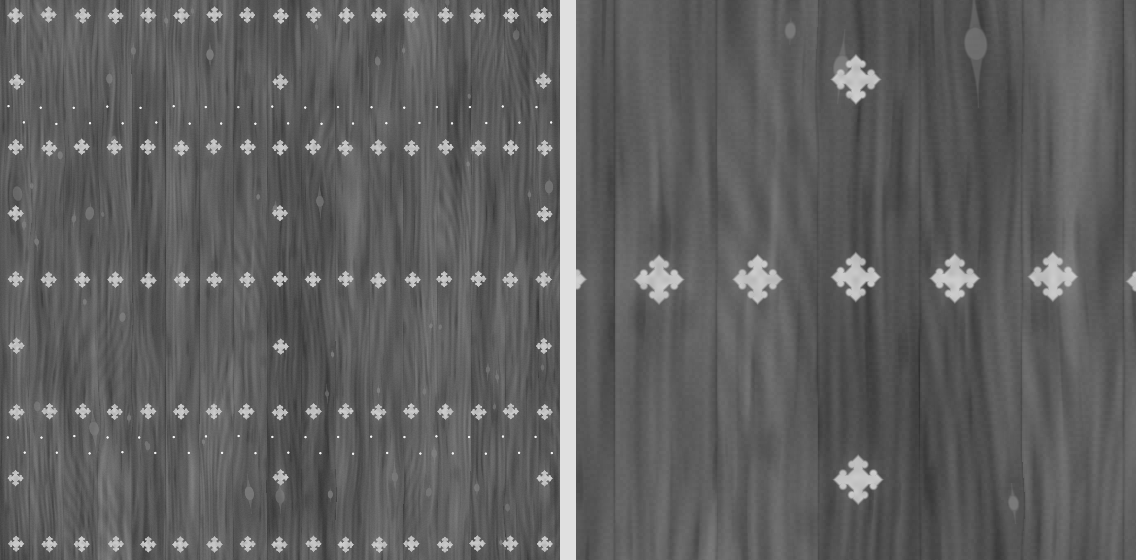
Left, the full canvas; right, a detail of the centre.
This pattern is drawn by a three.js fragment shader. Its source:

```glsl
// Grey weathered planks with pale knots, set with a grid of small flared crosses
// and paired rows of pin dots. Stretched value noise makes the grain, a loop
// scatters the knots, and nearest-cell repeats place the crosses and dots.

varying vec2 vUv;

const float EDGE = 0.0009;                        // half width of smoothed edges
const vec2 CROSS_ORIGIN = vec2(0.029, 0.0286);
const vec2 CROSS_STEP = vec2(0.0589, 0.118);
const float CROSS_RADIUS = 0.0146;
const float DOT_RADIUS = 0.0021;
const int KNOT_COUNT = 54;

float hash(vec2 p) {
  return fract(sin(dot(p, vec2(127.1, 311.7))) * 43758.5453);
}

vec2 hash2(vec2 p) {
  return vec2(hash(p), hash(p + 37.3));
}

float noise(vec2 p) {
  vec2 i = floor(p), f = fract(p);
  f = f * f * (3.0 - 2.0 * f);
  return mix(mix(hash(i), hash(i + vec2(1.0, 0.0)), f.x),
             mix(hash(i + vec2(0.0, 1.0)), hash(i + 1.0), f.x), f.y);
}

float fill(float d) {
  return 1.0 - smoothstep(-EDGE, EDGE, d);
}

// Knot coverage in x, sideways bend of the grain in y
vec2 knots(vec2 p) {
  float cover = 0.0, bend = 0.0;
  for (int k = 0; k < KNOT_COUNT; k++) {
    float id = float(k);
    vec2 d = p - hash2(vec2(id, 4.7));
    float size = mix(0.0028, 0.0085, pow(hash(vec2(id, 9.1)), 2.5));
    float lean = (hash(vec2(id, 2.3)) - 0.5) * 0.5;
    vec2 q = vec2(d.x - lean * d.y * 0.5, d.y) / size;
    float core = fill((length(q * vec2(1.0, 0.65)) - 1.0) * size);
    float reach = mix(1.5, 6.0, hash(vec2(id, 6.9)));
    float taper = max(1.0 - abs(q.y) / reach, 0.0);
    float tail = fill((abs(q.x) - 0.9 * taper * taper) * size) * step(0.001, taper);
    cover = max(cover, max(core * mix(0.6, 1.0, hash(vec2(id, 1.9))), tail * 0.55));
    bend += q.x * size * exp(-dot(q * vec2(0.4, 0.15), q * vec2(0.4, 0.15)));
  }
  return vec2(cover, bend);
}

// Brightness of the boards: plank tone, streaks, growth rings and pores
float woodTone(vec2 p) {
  float across = p.x * 16.5 + 0.12;
  float plank = floor(across);
  float seam = abs(fract(across) - 0.5);
  vec2 g = p + vec2(0.0, plank * 3.17);
  g.x += (noise(g * vec2(22.0, 9.0)) - 0.5) * 0.008;
  float broad = noise(g * vec2(38.0, 3.0));
  float cloudy = noise(p * vec2(18.0, 12.0) + 5.0);
  float streak = noise(g * vec2(120.0, 6.0));
  float fibre = noise(g * vec2(245.0, 14.0));
  float rings = sin(6.2832 * (noise(g * vec2(15.0, 3.5)) * 7.0 + g.x * 65.0));
  float pores = smoothstep(0.68, 0.95, noise(g * vec2(230.0, 22.0) + 19.0));
  float speck = hash(floor(p * 512.0)) - 0.5;
  return 0.357 + 0.045 * (hash(vec2(plank, 8.0)) - 0.5)
    + 0.085 * (broad - 0.5) + 0.045 * (cloudy - 0.5)
    + 0.08 * (streak - 0.5) + 0.08 * (fibre - 0.5)
    + 0.02 * rings * mix(0.4, 1.2, cloudy)
    - 0.045 * pores - 0.035 * smoothstep(0.475, 0.5, seam) + 0.02 * speck;
}

// Cross of four lobed, pointed arms; the tips lie at distance one
float crossDistance(vec2 p) {
  p = abs(p);
  if (p.y > p.x) p = p.yx;
  float stem = max(p.y - 0.2, p.x - 0.75);
  float heart = (p.x + p.y - 0.62) * 0.7071;
  float lobe = length(p - vec2(0.62, 0.25)) - 0.15;
  float tip = (abs(p.x - 0.74) + p.y - 0.26) * 0.7071;
  return min(min(stem, heart), min(lobe, tip));
}

// Cross coverage in x, faint surrounding stain in y
vec2 crosses(vec2 p) {
  vec2 cell = floor((p - CROSS_ORIGIN) / CROSS_STEP + 0.5);
  bool present = mod(cell.y, 2.0) < 0.5 || mod(cell.x, 8.0) < 0.5;
  if (!present) return vec2(0.0);
  vec2 jitter = (hash2(cell + 13.0) - 0.5) * 0.003;
  vec2 d = p - CROSS_ORIGIN - cell * CROSS_STEP - jitter;
  float stain = exp(-dot(d, d) / 0.00022) * hash(cell + 51.0);
  return vec2(fill(crossDistance(d / CROSS_RADIUS) * CROSS_RADIUS), stain);
}

float dotRow(vec2 p, vec2 origin) {
  float i = floor((p.x - origin.x) / CROSS_STEP.x + 0.5);
  vec2 jitter = (hash2(vec2(i, origin.y * 90.0)) - 0.5) * 0.003;
  return fill(length(p - origin - vec2(i * CROSS_STEP.x, 0.0) - jitter) - DOT_RADIUS);
}

void main() {
  vec2 knot = knots(vUv);
  vec2 ornament = crosses(vUv);
  float tone = woodTone(vUv - vec2(knot.y * 0.6, 0.0));
  tone = mix(tone, 0.53 + 0.12 * (tone - 0.35), knot.x * 0.75);
  tone += 0.07 * ornament.y;

  // Lightly mottled crosses
  float mottle = noise(vUv * 230.0) - 0.5;
  tone = mix(tone, 0.76 + 0.1 * mottle, ornament.x);

  // Two bands, each with an upper and a lower staggered row of dots
  for (int band = 0; band < 2; band++) {
    float y = 0.191 + 0.589 * float(band);
    float pins = max(dotRow(vUv, vec2(0.0143, y + 0.029)), dotRow(vUv, vec2(0.0427, y)));
    tone = mix(tone, 0.95, pins);
  }
  gl_FragColor = vec4(vec3(tone), 1.0);
}
```
